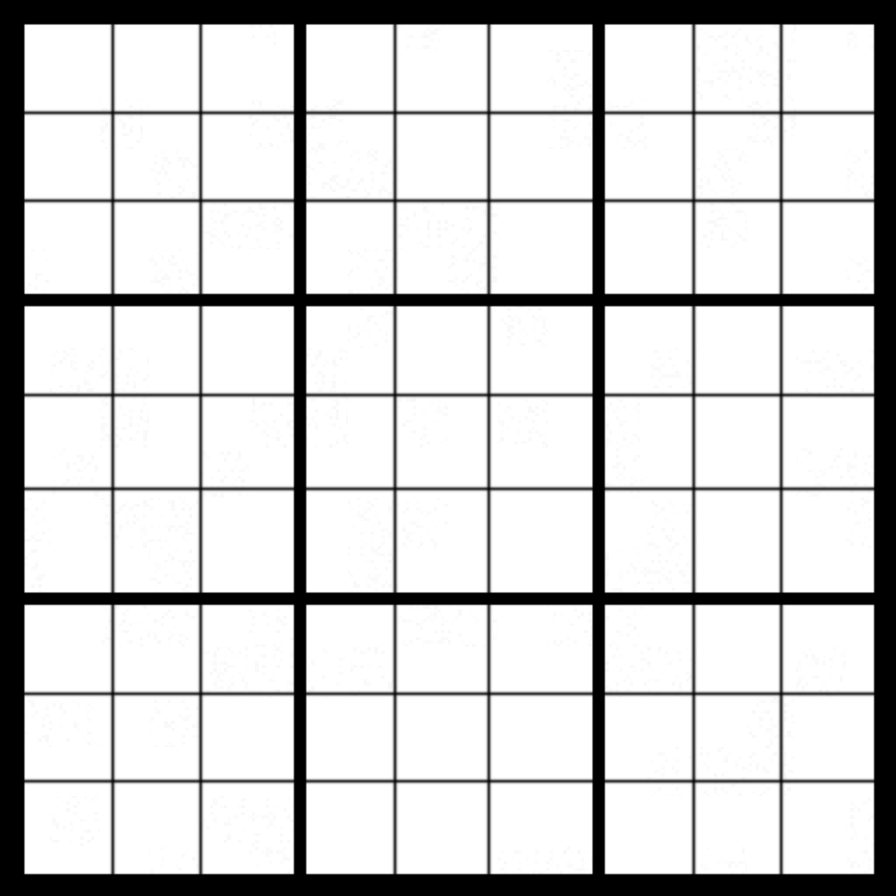
A WebGL 1 fragment shader for this pattern:

```glsl
precision highp float;
// Nine by nine puzzle grid: heavy frame and block rules, thin uneven cell rules.

uniform vec2 u_resolution;

#define FRAME_START 0.0273
#define FRAME_END 0.9755
#define BLOCK_RULE_START 0.3349
#define BLOCK_PITCH 0.3333
#define BLOCK_RULE_HALF 0.0069
#define FIRST_RULES vec3(0.1259, 0.4409, 0.7743)
#define SECOND_RULES vec3(0.2240, 0.5456, 0.8719)
#define THIN_SIGMA 0.0015
#define THIN_INK 0.80
#define EDGE_SOFTNESS 0.0014
#define SPECK_INK 0.025
#define SPECK_GRID 256.0

float hash(vec2 p) {
  return fract(sin(dot(p, vec2(127.1, 311.7))) * 43758.5453);
}

// Coverage of solid ink; signedDist is negative inside the ink.
float solidInk(float signedDist, float soft) {
  return 1.0 - smoothstep(-soft, soft, signedDist);
}

// Frame and block rules met along one axis.
float heavyInk(float x, float soft) {
  float inside = min(x - FRAME_START, FRAME_END - x);
  float nearest = clamp(floor((x - BLOCK_RULE_START) / BLOCK_PITCH + 0.5), 0.0, 1.0);
  float rule = abs(x - BLOCK_RULE_START - nearest * BLOCK_PITCH) - BLOCK_RULE_HALF;
  return solidInk(min(inside, rule), soft);
}

// Soft thin rules met along one axis, two in each block.
float thinInk(float x, float sigma) {
  vec3 d = min(abs(x - FIRST_RULES), abs(x - SECOND_RULES));
  float nearest = min(d.x, min(d.y, d.z)) / sigma;
  return THIN_INK * exp(-0.5 * nearest * nearest);
}

// Barely visible dust, present only in some patches of the paper.
float dust(vec2 p) {
  float patchMask = step(0.72, hash(floor(p * 18.0) + 3.0));
  float speck = hash(floor(p * SPECK_GRID));
  return SPECK_INK * patchMask * smoothstep(0.75, 1.0, speck);
}

void main() {
  vec2 p = gl_FragCoord.xy / u_resolution;
  p.y = 1.0 - p.y; // both axes share one spacing, measured from the top left
  float pixel = 1.0 / min(u_resolution.x, u_resolution.y);
  float soft = max(EDGE_SOFTNESS, 0.6 * pixel);
  float sigma = max(THIN_SIGMA, 0.4 * pixel);

  float tone = 1.0 - dust(p);
  tone *= (1.0 - thinInk(p.x, sigma)) * (1.0 - thinInk(p.y, sigma));
  tone *= (1.0 - heavyInk(p.x, soft)) * (1.0 - heavyInk(p.y, soft));
  gl_FragColor = vec4(vec3(tone), 1.0);
}
```
